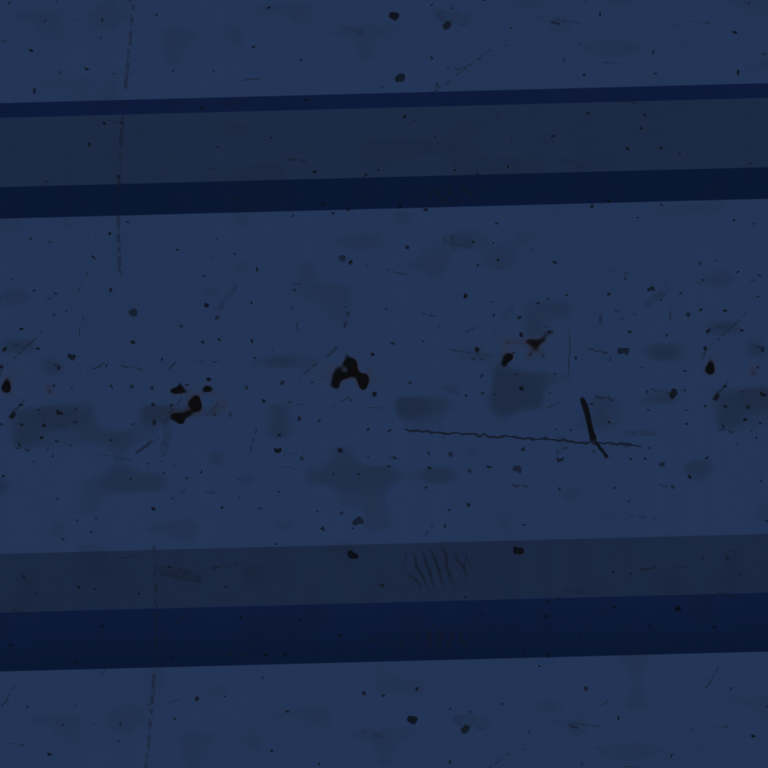
Write a three.js fragment shader that draws this texture.

```glsl
// Dark blue ribbed sheet metal: broad panels, folded shaded bands and navy grooves,
// worn by specks, scratches, scuffs and rust. One slightly rotated tile repeats
// about 1.09 times each way; wear is scattered with wrapped hashes and noise.
varying vec2 vUv;

const float TILE = 0.917;
const float TILT = 0.026;
const float SOFT = 0.0015;
const vec3 PANEL = vec3(0.14, 0.21, 0.34);
const vec3 FOLD = vec3(0.105, 0.155, 0.255);
const vec3 GROOVE = vec3(0.04, 0.09, 0.20);
const vec3 LIP = vec3(0.05, 0.10, 0.225);
const vec3 GRIME = vec3(0.07, 0.09, 0.12);
const vec3 PIT = vec3(0.03, 0.03, 0.035);
const vec3 RUST = vec3(0.24, 0.13, 0.07);

float hash(vec2 p) {
  vec3 k = fract(p.xyx * 0.1031);
  k += dot(k, k.yzx + 33.33);
  return fract((k.x + k.y) * k.z);
}

// Value noise that wraps after one tile
float noise(vec2 q, vec2 cells) {
  vec2 p = q * cells, i = floor(p), f = fract(p);
  f = f * f * (3.0 - 2.0 * f);
  vec2 a = mod(i, cells), b = mod(i + 1.0, cells);
  return mix(mix(hash(a), hash(vec2(b.x, a.y)), f.x),
             mix(hash(vec2(a.x, b.y)), hash(b), f.x), f.y);
}

// Shortest offset between wrapped positions
vec2 wrapDelta(vec2 d) { return d - floor(d + 0.5); }

float band(float y, float low, float high) {
  return smoothstep(low - SOFT, low + SOFT, y) * (1.0 - smoothstep(high - SOFT, high + SOFT, y));
}

float segment(vec2 p, vec2 a, vec2 b) {
  vec2 ab = b - a;
  return length(p - a - ab * clamp(dot(p - a, ab) / dot(ab, ab), 0.0, 1.0));
}

float stroke(vec2 q, vec2 a, vec2 b, float width) {
  vec2 mid = 0.5 * (a + b);
  float d = segment(wrapDelta(q - mid), a - mid, b - mid);
  return 1.0 - smoothstep(width - SOFT, width + SOFT, d);
}

// Wear is densest along the middle of the wide panel
float belt(float y) {
  float d = (fract(y) - 0.51) / 0.13;
  return 0.35 + 0.65 * exp(-d * d);
}

// Scattered capsules: short ones are specks, long ones are scratches
float scatter(vec2 q, float cells, float radius, float reach, float amount, float seed) {
  float cover = 0.0;
  for (int j = -1; j <= 1; j++) {
    for (int i = -1; i <= 1; i++) {
      vec2 cell = floor(q * cells) + vec2(float(i), float(j));
      vec2 id = mod(cell, cells) + seed;
      float r = hash(id + 7.3), s = hash(id + 19.1);
      vec2 center = (cell + 0.2 + 0.6 * vec2(r, s)) / cells;
      float angle = -0.25 + 1.8 * pow(2.0 * hash(id + 31.7) - 1.0, 3.0);
      vec2 arm = vec2(cos(angle), sin(angle)) * reach * (0.3 + 0.7 * s);
      float d = segment(q - center, -arm, arm);
      float w = radius * (0.35 + 0.65 * r * r);
      float keep = step(hash(id), amount * belt(center.y));
      cover = max(cover, keep * (0.5 + 0.5 * s) * (1.0 - smoothstep(w - SOFT, w + SOFT, d)));
    }
  }
  return cover;
}

// Soft-edged patch of slanted fine scrapes
float scuff(vec2 q, vec2 center, vec2 size, float rough) {
  vec2 d = wrapDelta(q - center);
  float lines = sin(430.0 * (d.x + 0.5 * d.y) + 9.0 * rough);
  return smoothstep(0.2, 0.9, lines) * (1.0 - smoothstep(0.5, 1.1, length(d / size) + 0.4 * rough));
}

void main() {
  vec2 q = vec2(vUv.x + TILT * vUv.y, vUv.y - TILT * vUv.x) / TILE;
  float y = fract(q.y);
  float broad = noise(q, vec2(7.0, 5.0));
  float mottled = noise(q, vec2(45.0));
  float fine = noise(q, vec2(160.0));

  // Folded sheet profile
  vec3 color = PANEL;
  color = mix(color, FOLD * 1.06, band(y, 0.825, 0.923));
  color = mix(color, FOLD, band(y, 0.221, 0.304));
  color = mix(color, LIP, band(y, 0.923, 0.944));
  color = mix(color, GROOVE, band(y, 0.780, 0.825));
  color = mix(color, mix(GROOVE, LIP, smoothstep(0.14, 0.22, y)), band(y, 0.137, 0.221));
  float streak = noise(q, vec2(60.0, 3.0));
  color *= 0.97 + 0.035 * broad + 0.02 * streak + 0.025 * (fine - 0.5);

  // Faint stains, scratches and specks with ragged edges
  vec2 ragged = q + 0.005 * vec2(mottled - 0.5, fine - 0.5);
  float stain = smoothstep(0.62, 0.95, noise(q, vec2(22.0, 30.0)) * (0.6 + 0.6 * broad));
  color = mix(color, GRIME, 0.35 * stain * belt(y));
  float worn = smoothstep(0.25, 0.65, fine);
  float scratches = max(scatter(ragged, 8.0, 0.0016, 0.05, 0.8, 3.0),
                        scatter(ragged, 17.0, 0.0022, 0.018, 0.5, 47.0));
  color = mix(color, GRIME, 0.6 * scratches * worn);
  float smears = scatter(ragged, 10.0, 0.011, 0.028, 0.35, 83.0);
  color = mix(color, GRIME, 0.3 * smears * (0.3 + 0.7 * worn));
  float specks = max(scatter(ragged, 38.0, 0.0026, 0.001, 0.42, 11.0),
                     scatter(ragged, 13.0, 0.0065, 0.004, 0.28, 61.0));
  color = mix(color, PIT, 0.8 * specks);

  // Scraped patches on the folds, and a wandering vertical mark
  float scrapes = scuff(q, vec2(0.625, 0.265), vec2(0.075, 0.045), mottled)
    + scuff(q, vec2(0.636, 0.166), vec2(0.07, 0.032), mottled)
    + scuff(q, vec2(0.646, 0.797), vec2(0.07, 0.022), mottled);
  float sway = wrapDelta(vec2(q.x - 0.208 - 0.02 * sin(6.2832 * y), 0.0)).x;
  float trail = (1.0 - smoothstep(0.001, 0.004, abs(sway))) * (1.0 - band(y, 0.31, 0.69));
  color = mix(color, GRIME, min(0.5 * scrapes + 0.4 * trail * worn, 0.7));

  // Long gouge with a crack across it
  float gouge = stroke(ragged, vec2(0.587, 0.465), vec2(0.92, 0.434), 0.0015);
  float crack = stroke(ragged, vec2(0.842, 0.50), vec2(0.855, 0.445), 0.004);
  crack = max(crack, stroke(ragged, vec2(0.855, 0.445), vec2(0.873, 0.418), 0.0015));
  color = mix(color, PIT, max(0.55 * gouge, 0.85 * crack));

  // Rust spots spaced along the belt: brown halo around flaked dark pits
  for (int i = 0; i < 4; i++) {
    float k = float(i);
    vec2 d = wrapDelta(q - vec2(0.057 + 0.232 * k, 0.545 - 0.035 * sin(1.6 * k)));
    float spread = length(d / vec2(0.055, 0.024));
    float flakes = 0.6 * mottled + 0.4 * noise(q, vec2(85.0));
    color = mix(color, RUST, 0.6 * exp(-2.5 * spread * spread) * smoothstep(0.3, 0.75, flakes));
    color = mix(color, PIT, 0.9 * smoothstep(0.0, 0.15, flakes - 0.38 - 0.3 * spread));
  }
  gl_FragColor = vec4(color, 1.0);
}
```
